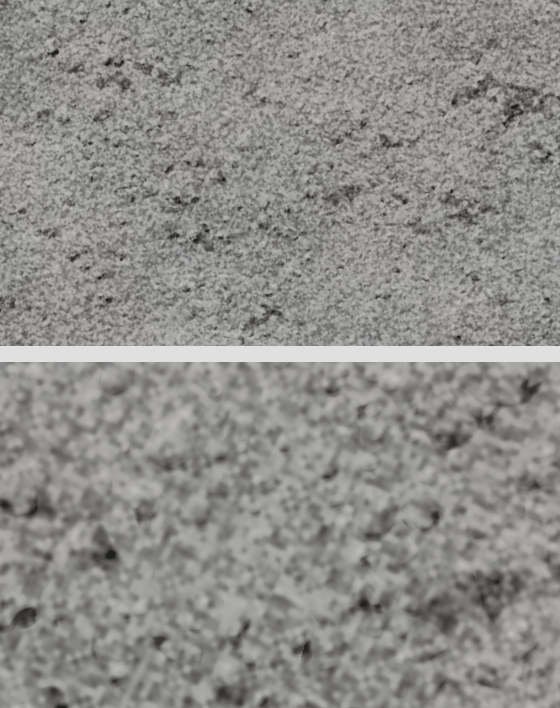
Top: the whole. Bottom: its middle third, enlarged.
Give the GLSL for this texture, as a Shadertoy shader.

```glsl
// Dry grey sand: crumbly clumps of several sizes on gently uneven ground.
// A height field of scattered domes and noise is lit from the top, with
// short cast shadows, dark clefts and fine speckled grain added to the tone.

const float BASE_TONE = 0.572;
const float RELIEF_GAIN = 0.075;     // brightness change per unit of slope
const float SHADOW_DEPTH = 0.20;
const float CLEFT_DEPTH = 0.20;
const float FINE_GRAIN = 0.25;
const float COARSE_GRAIN = 0.17;
const float PATCH_CONTRAST = 0.07;
const float SHADOW_STEP = 0.006;     // in canvas heights
const float SUN_SLOPE = 0.8;
const vec2 TO_LIGHT = vec2(-0.29, 0.957);
const vec3 WARM_TINT = vec3(1.025, 1.0, 0.95);
const vec3 COOL_TINT = vec3(1.0, 1.0, 0.995);

float hash(vec2 p) {
    vec3 q = fract(p.xyx * vec3(0.1031, 0.1030, 0.0973));
    q += dot(q, q.yzx + 33.33);
    return fract((q.x + q.y) * q.z);
}

float noise(vec2 p) {
    vec2 cell = floor(p);
    vec2 f = fract(p);
    f = f * f * (3.0 - 2.0 * f);
    float low = mix(hash(cell), hash(cell + vec2(1, 0)), f.x);
    float high = mix(hash(cell + vec2(0, 1)), hash(cell + vec2(1, 1)), f.x);
    return mix(low, high, f.y);
}

vec2 turn(vec2 p, float angle) {
    float c = cos(angle), s = sin(angle);
    return vec2(c * p.x - s * p.y, s * p.x + c * p.y);
}

// Highest dome among jittered neighbours; density is the chance per cell.
float clumps(vec2 p, float scale, float density, float seed) {
    vec2 q = turn(p, seed) * scale + seed * 17.0;
    vec2 cell = floor(q);
    float top = 0.0;
    for (int y = -1; y <= 1; y++) {
        for (int x = -1; x <= 1; x++) {
            vec2 id = cell + vec2(x, y);
            vec2 centre = id + vec2(hash(id + 3.7), hash(id + 51.3));
            float radius = mix(0.22, 0.5, hash(id + 91.9));
            float present = step(hash(id + 27.1), density);
            vec2 d = (q - centre) / radius;
            top = max(top, present * radius * (1.0 - dot(d, d)));
        }
    }
    return top / scale;
}

// Share of crumbs: rougher low and left, smoother at the upper right.
float roughness(vec2 p) {
    float patches = noise(p * 3.1 + 8.0) * 0.6 + noise(p * 7.3 + 2.0) * 0.4;
    return clamp(patches + 0.16 - 0.17 * p.x * p.y, 0.0, 1.0);
}

float height(vec2 p, float rough) {
    vec2 wobble = vec2(noise(p * 55.0), noise(p * 55.0 + 40.0)) - 0.5;
    vec2 q = p + wobble * 0.012;
    float h = 0.055 * noise(p * 4.5) + 0.028 * noise(p * 12.0 + 5.0);
    h += 0.70 * clumps(q, 9.0, 0.22 * rough, 0.6);
    h += 0.80 * clumps(q, 20.0, 0.50 * rough, 1.3);
    h += 0.85 * clumps(q, 42.0, 0.95 * rough, 2.2);
    h += 0.012 * noise(turn(p, 0.8) * 85.0);
    return h;
}

// Rare, ragged hollows, wider than they are tall.
float clefts(vec2 p) {
    vec2 warp = vec2(noise(p * 24.0), noise(p * 24.0 + 70.0)) - 0.5;
    float hollow = noise(p * vec2(8.0, 15.0) + warp * 1.3 + 31.0);
    float ragged = noise(p * 38.0 + 12.0);
    return smoothstep(0.76, 0.90, hollow) * smoothstep(0.30, 0.60, ragged);
}

void mainImage(out vec4 fragColor, in vec2 fragCoord) {
    vec2 p = fragCoord / iResolution.y;
    float rough = roughness(p);
    float ground = height(p, rough);

    // March towards the light: the first step also gives the slope.
    float slope = 0.0;
    float blocked = 0.0;
    for (int i = 1; i <= 3; i++) {
        float reach = SHADOW_STEP * float(i);
        float rise = height(p + TO_LIGHT * reach, rough) - ground;
        if (i == 1) slope = -rise / reach;
        blocked = max(blocked, rise - reach * SUN_SLOPE);
    }

    // Grain is turned off the axes so its lattice does not show.
    float fine = noise(turn(p, 0.45) * 150.0) - 0.5;
    float coarse = noise(turn(p, 1.1) * 88.0 + 19.0) - 0.5;
    float patches = noise(p * 5.5 + 60.0) - 0.5;

    float tone = BASE_TONE + RELIEF_GAIN * clamp(slope, -2.0, 1.4);
    tone += FINE_GRAIN * fine + COARSE_GRAIN * coarse + PATCH_CONTRAST * patches;
    tone -= SHADOW_DEPTH * smoothstep(0.0, 0.012, blocked);
    tone -= CLEFT_DEPTH * clefts(p);

    // Soft shoulder keeps the brightest grains pale grey.
    tone = min(tone, 0.62 + 0.55 * (tone - 0.62));
    tone = clamp(tone, 0.12, 0.78);

    float warmth = smoothstep(0.55, 0.25, tone) * 0.6 + 0.4 * noise(p * 3.7 + 90.0);
    fragColor = vec4(tone * mix(COOL_TINT, WARM_TINT, warmth), 1.0);
}
```
